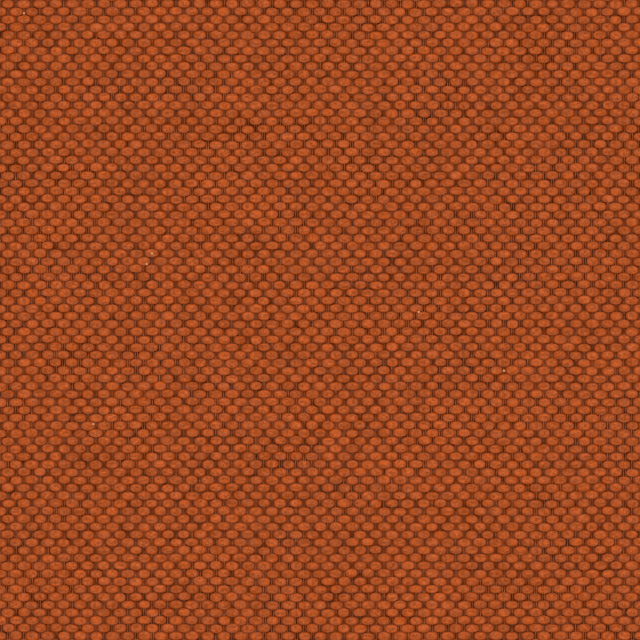
A Shadertoy shader for this texture:

```glsl
// Rust-orange basket-weave upholstery: staggered plump nubs over thin brown warp threads.

const vec2  REPEATS      = vec2(40.0, 82.0);   // nubs per row, rows per canvas
const vec2  NUB_RADIUS   = vec2(0.415, 0.575); // in cell units
const float NUB_POWER    = 2.5;                // higher is boxier
const float SIZE_VARIATION = 0.16;
const float JITTER       = 0.10;
const float TONE_VARIATION = 0.07;
const float OUTLINE_FUZZ = 0.32;
const float FIBRE_AMOUNT = 0.20;
const float WARP_SPACING = 0.055;              // half gap of a thread pair, in cells
const float WARP_WIDTH   = 0.030;
const float LINT_CHANCE  = 0.0003;

const vec3 GAP_COLOR   = vec3(0.36, 0.15, 0.065);
const vec3 WARP_COLOR  = vec3(0.56, 0.30, 0.17);
const vec3 EDGE_COLOR  = vec3(0.54, 0.225, 0.08);
const vec3 CROWN_COLOR = vec3(0.70, 0.33, 0.155);
const vec3 DUSTY_TINT  = vec3(0.0, 0.02, 0.04);
const vec3 LINT_COLOR  = vec3(0.80, 0.58, 0.42);

float hash(vec2 p) {
    vec3 q = fract(p.xyx * vec3(0.1031, 0.1030, 0.0973));
    q += dot(q, q.yzx + 33.33);
    return fract((q.x + q.y) * q.z);
}

float noise(vec2 p) {
    vec2 i = floor(p), f = fract(p);
    f = f * f * (3.0 - 2.0 * f);
    return mix(mix(hash(i), hash(i + vec2(1, 0)), f.x),
               mix(hash(i + vec2(0, 1)), hash(i + vec2(1, 1)), f.x), f.y);
}

// Thin twisted thread pairs running down every half column.
vec3 warpLayer(vec2 cell, float pixel) {
    float x = (fract(cell.x * 2.0 + 0.5) - 0.5) * 0.5;
    float offset = abs(abs(x) - WARP_SPACING);
    float thread = 1.0 - smoothstep(WARP_WIDTH - pixel * 0.5, WARP_WIDTH + pixel * 0.5, offset);
    float twist = 0.3 + 0.7 * noise(cell * vec2(6.0, 2.5) + 71.0);
    float depth = 0.75 + 0.5 * noise(cell * vec2(3.5, 1.8) + 37.0);
    return mix(GAP_COLOR * depth, WARP_COLOR, thread * twist);
}

// Composite one nub: fuzzy outline, flat crown with a dark rim, its own size and tone.
vec3 addNub(vec3 color, vec2 cell, vec2 id, float pixel, float fibre) {
    float stagger = 0.5 * mod(id.y, 2.0);
    vec2 jitter = vec2(hash(id + 11.0), hash(id + 47.0)) - 0.5;
    vec2 center = id + vec2(stagger, 0.5) + jitter * JITTER * vec2(0.6, 1.2);
    vec2 size = 1.0 + SIZE_VARIATION * (vec2(hash(id + 83.0), hash(id + 129.0)) - 0.5);
    vec2 q = (cell - center) / (NUB_RADIUS * size);

    vec2 a = pow(abs(q) + 1e-4, vec2(NUB_POWER));
    float radius = pow(a.x + a.y, 1.0 / NUB_POWER) + OUTLINE_FUZZ * (fibre - 0.5);
    float soft = pixel / NUB_RADIUS.y;
    float mask = 1.0 - smoothstep(1.0 - soft * 0.5, 1.0 + soft * 0.5, radius);

    float dome = 1.0 - smoothstep(0.62, 1.05, radius);
    float light = 1.0 + 0.03 * clamp(q.y, -1.0, 1.0);
    float tone = 1.0 + TONE_VARIATION * (hash(id + 201.0) - 0.5);
    vec3 nub = mix(EDGE_COLOR, CROWN_COLOR, dome) * light * tone;
    return mix(color, nub, mask);
}

void mainImage(out vec4 fragColor, in vec2 fragCoord) {
    vec2 uv = fragCoord / iResolution.xy;
    vec2 pixel = REPEATS / iResolution.xy;

    // Slightly uneven weave
    vec2 wobble = vec2(noise(uv * vec2(9.0, 14.0)), noise(uv * vec2(14.0, 9.0) + 31.0)) - 0.5;
    vec2 cell = uv * REPEATS + wobble * vec2(0.06, 0.15);
    float fibre = 0.5 * (noise(uv * vec2(210.0, 290.0)) + noise(uv * vec2(430.0, 470.0) + 19.0));

    // Threads first, then the nubs of the nearest rows
    vec3 color = warpLayer(cell, pixel.x);
    float row = floor(cell.y);
    for (int j = -1; j <= 1; j++) {
        float y = row + float(j);
        float column = floor(cell.x - 0.5 * mod(y, 2.0) + 0.5);
        color = addNub(color, cell, vec2(column, y), pixel.y, fibre);
    }

    // Fuzzy fibres and dusty patches
    color *= 1.0 + FIBRE_AMOUNT * (fibre - 0.5) * 2.0;
    color += DUSTY_TINT * (noise(uv * 250.0 + 57.0) - 0.4) * 2.0;

    // Faint streaks along the warp
    float streak = noise(vec2(uv.x * REPEATS.x * 1.3, uv.y * 5.0) + 90.0) - 0.5;
    color *= 1.0 + 0.03 * streak;

    // Rare pale lint specks
    vec2 lintCell = uv * 120.0;
    vec2 lintId = floor(lintCell);
    float speck = 1.0 - smoothstep(0.10, 0.35, length(fract(lintCell) - 0.5));
    color = mix(color, LINT_COLOR, speck * step(hash(lintId + 300.0), LINT_CHANCE));

    fragColor = vec4(clamp(color, 0.0, 1.0), 1.0);
}
```
